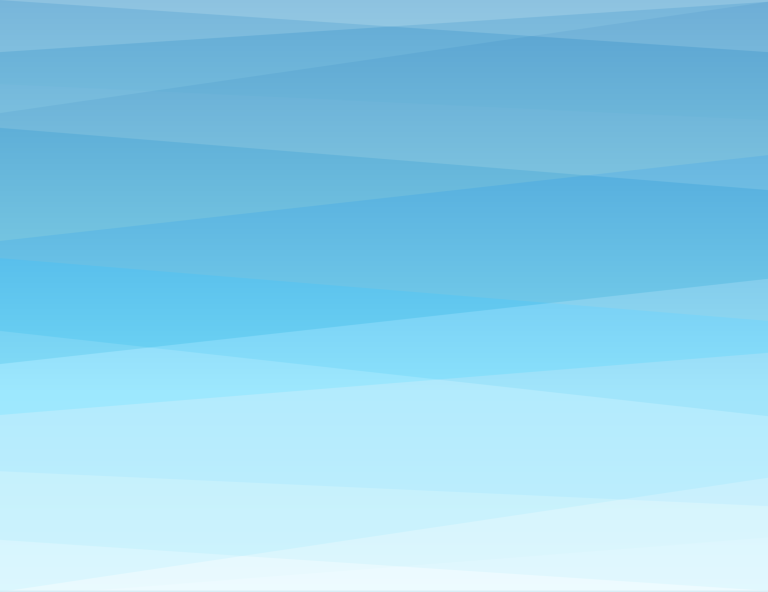
Write a Shadertoy shader that draws this background.

```glsl
// Pale-to-blue backdrop of wide, slightly tilted translucent bands that cross.
// A vertical ramp is tinted once below each straight edge; where edges cross,
// their tints add up. Colours are in 0..255 until the last step.

const int EDGES = 14;

// Depth of each edge below the top, at the left and right sides.
const vec2 edgeDepth[EDGES] = vec2[EDGES](
    vec2(0.000, 0.088), vec2(0.088, 0.003), vec2(0.191, 0.003),
    vec2(0.142, 0.203), vec2(0.216, 0.321), vec2(0.407, 0.262),
    vec2(0.436, 0.542), vec2(0.615, 0.471), vec2(0.559, 0.703),
    vec2(0.701, 0.596), vec2(0.796, 0.855), vec2(1.000, 0.807),
    vec2(0.912, 0.998), vec2(1.010, 0.908));

// Tint added to everything below each edge.
const vec3 edgeTint[EDGES] = vec3[EDGES](
    vec3(-22, -13, -6), vec3(-22, -13, -6), vec3(-10, -8, -4),
    vec3(4, 1, 1), vec3(-20, -10, -3), vec3(-16, -8, 3),
    vec3(-14, 0, 7), vec3(25, 10, 6), vec3(18, 6, 2),
    vec3(22, 3, -1), vec3(12, 4, -1), vec3(14, 3, 0),
    vec3(12, 3, 1), vec3(4, 1, 1));

// Brightens steadily, then more slowly in the pale lower third.
vec3 verticalRamp(float depth) {
    float upper = min(depth, 0.66);
    float lower = max(depth - 0.66, 0.0);
    return vec3(141, 194, 224) + vec3(110, 110, 45) * upper
         + vec3(50, 15, 4) * lower;
}

void mainImage(out vec4 fragColor, in vec2 fragCoord) {
    vec2 uv = fragCoord / iResolution.xy;
    float depth = 1.0 - uv.y;
    float soft = 0.75 / iResolution.y;

    vec3 color = verticalRamp(depth);
    for (int i = 0; i < EDGES; i++) {
        float edge = mix(edgeDepth[i].x, edgeDepth[i].y, uv.x);
        color += edgeTint[i] * smoothstep(-soft, soft, depth - edge);
    }

    // Hairline along the bottom border.
    float hairline = smoothstep(0.9965, 0.9985, depth);
    color = mix(color, vec3(208, 232, 242), 0.7 * hairline);

    fragColor = vec4(clamp(color / 255.0, 0.0, 1.0), 1.0);
}
```
